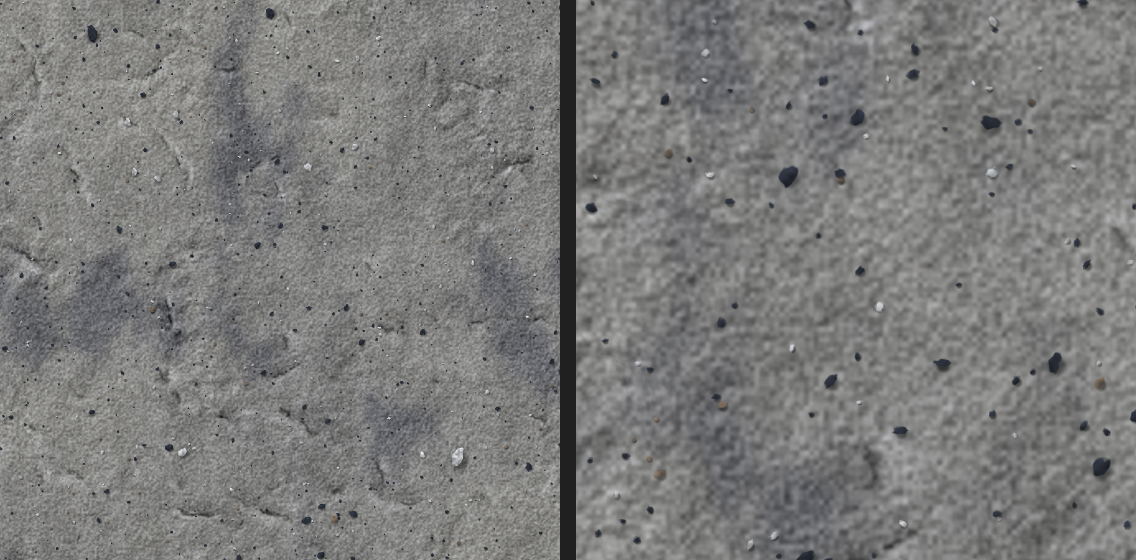
Left: the whole. Right: its middle third, enlarged.
Give the GLSL for this texture, as a three.js fragment shader.

```glsl
// Weathered grey sandy concrete: fine lit grain over soft stains and streaks,
// crumbled relief patches, short curved scars with pale lips, and scattered
// pits and pebbles placed by jittered grids.
varying vec2 vUv;

float hash(vec2 p) {
  vec3 q = fract(p.xyx * vec3(0.1031, 0.1030, 0.0973));
  q += dot(q, q.yzx + 33.33);
  return fract((q.x + q.y) * q.z);
}

float noise(vec2 p) {
  vec2 i = floor(p), f = fract(p);
  f = f * f * (3.0 - 2.0 * f);
  return mix(mix(hash(i), hash(i + vec2(1.0, 0.0)), f.x),
             mix(hash(i + vec2(0.0, 1.0)), hash(i + 1.0), f.x), f.y);
}

float fbm(vec2 p) {
  float sum = 0.0, amp = 0.5;
  for (int i = 0; i < 5; i++) {
    sum += amp * noise(p);
    p = mat2(0.8, 0.6, -0.6, 0.8) * p * 2.03 + 17.3;
    amp *= 0.5;
  }
  return sum / 0.97;
}

mat2 rotation(float a) {
  return mat2(cos(a), -sin(a), sin(a), cos(a));
}

// Light minus shade of the sand grains, lit from the upper left.
float sandGrain(vec2 p) {
  vec2 toLight = vec2(-0.4, 0.5);
  float coarse = noise(p * 215.0) - noise(p * 215.0 + toLight);
  float fine = noise(p * 340.0 + 50.0) - 0.5;
  float clumps = noise(p * 120.0 + 90.0) - 0.5;
  return coarse * 0.13 + fine * 0.15 + clumps * 0.06;
}

// Slope of a rough surface towards the light.
float relief(vec2 p, float scale) {
  vec2 q = p * scale + 1.2 * noise(p * scale * 0.6);
  return fbm(q) - fbm(q + vec2(-0.16, 0.24));
}

// Short curved cracks: dark groove, pale lip below, soft shade above.
float scars(vec2 p, float cells, float density, float seed) {
  float tone = 0.0;
  vec2 home = floor(p * cells);
  float wobble = fbm(p * 38.0 + seed) - 0.5;
  float broken = smoothstep(0.3, 0.6, noise(p * 55.0 + seed));
  for (int y = -1; y <= 1; y++)
  for (int x = -1; x <= 1; x++) {
    vec2 id = home + vec2(float(x), float(y));
    vec2 key = id + seed;
    if (hash(key) > density) continue;
    vec2 centre = (id + 0.2 + 0.6 * vec2(hash(key + 3.1), hash(key + 7.7))) / cells;
    float pick = hash(key + 11.3);
    float angle = pick < 0.65 ? mix(-0.6, 0.6, hash(key + 5.9)) : mix(1.2, 2.0, pick);
    float halfLength = mix(0.2, 0.48, hash(key + 19.0)) / cells;
    vec2 q = rotation(angle) * (p - centre);
    q.y += (hash(key + 23.0) - 0.5) * 0.9 * q.x * q.x / halfLength + wobble * 0.026;
    float taper = smoothstep(halfLength, halfLength * 0.3, abs(q.x));
    float width = 0.0022 + 0.002 * hash(key + 29.0);
    float groove = exp(-pow(q.y / width, 2.0)) * broken;
    float lip = exp(-pow((q.y + width * 3.0) / (width * 2.0), 2.0));
    float shade = exp(-pow((q.y - width * 3.0) / (width * 3.5), 2.0));
    tone += taper * (0.09 * lip - 0.22 * groove - 0.05 * shade);
  }
  return tone;
}

// Scattered stones: dark, pale or brown, each with a cast shadow.
vec3 pebbles(vec3 base, vec2 p, float cells, float density, float radius, float seed) {
  vec2 home = floor(p * cells);
  for (int y = -1; y <= 1; y++)
  for (int x = -1; x <= 1; x++) {
    vec2 id = home + vec2(float(x), float(y));
    vec2 key = id + seed;
    if (hash(key) > density) continue;
    vec2 centre = (id + vec2(hash(key + 2.3), hash(key + 8.9))) / cells;
    float size = radius * mix(0.5, 1.2, pow(hash(key + 4.7), 2.0));
    vec2 q = rotation(6.28 * hash(key + 13.0)) * (p - centre);
    q *= vec2(0.85, 1.0 + 0.6 * hash(key + 17.0));
    float lump = (noise(q / size * 1.6 + key) - 0.5) * 0.6 * size;
    float edge = length(q) + lump - size;
    float shadow = length(p - centre + vec2(-0.25, 0.45) * size) - size;
    base *= 1.0 - 0.4 * smoothstep(size * 0.5, -size * 0.4, shadow);
    float kind = hash(key + 31.0);
    vec3 stone = kind < 0.6 ? vec3(0.16, 0.18, 0.22)
               : kind < 0.88 ? vec3(0.68, 0.69, 0.70) : vec3(0.42, 0.37, 0.32);
    float lit = dot(p - centre, vec2(-0.5, 0.8)) / size;
    stone *= 1.0 + 0.2 * lit + 0.5 * (noise(p * 260.0 + seed) - 0.5);
    base = mix(base, stone, smoothstep(0.0009, -0.0009, edge));
  }
  return base;
}

void main() {
  vec2 p = vUv;
  float stains = fbm(p * 3.5 + 4.0) - 0.5;
  float streaks = fbm(p * vec2(32.0, 5.0) + 9.0) - 0.5;
  float crumbled = smoothstep(0.52, 0.72, fbm(p * 6.0 + 31.0));
  float smudge = smoothstep(0.56, 0.76, fbm(p * vec2(7.0, 4.5) + 62.0));

  float tone = 0.515 + 0.10 * stains + 0.10 * streaks + sandGrain(p);
  tone += 0.16 * relief(p, 13.0) + relief(p + 5.0, 42.0) * mix(0.10, 0.50, crumbled);
  tone += scars(p, 5.0, 0.55, 40.0) + 0.8 * scars(p, 11.0, 0.28, 83.0);
  tone -= 0.11 * smudge;

  // Warm sand in the mid tones, cool dust in the stained and pale parts.
  float warmth = 0.5 - 1.5 * smudge - 5.0 * max(tone - 0.55, 0.0) + 1.5 * stains;
  vec3 color = vec3(tone) + vec3(0.006, 0.003, -0.014) * warmth;

  color = pebbles(color, p, 75.0, 0.13, 0.0024, 120.0);
  color = pebbles(color, p, 24.0, 0.14, 0.0055, 210.0);
  color = pebbles(color, p, 6.0, 0.13, 0.0125, 305.0);
  gl_FragColor = vec4(clamp(color, 0.0, 1.0), 1.0);
}
```
